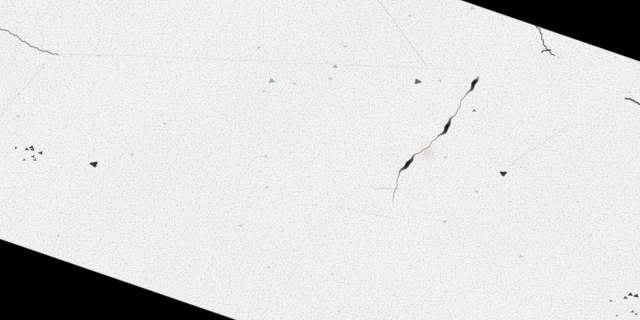
Reproduce this texture procedurally as a Shadertoy shader.

```glsl
// Draws a tilted strip of grainy white plaster with cracks, scratches and specks on black.

const float PI = 3.14159265;
const vec3 PLASTER_LIGHT = vec3(0.973, 0.983, 0.975);
const vec3 PLASTER_DARK = vec3(0.835, 0.830, 0.833);
const vec3 INK = vec3(0.10, 0.12, 0.12);
const vec3 OLIVE = vec3(0.46, 0.45, 0.39);
const vec3 TAN = vec3(0.78, 0.70, 0.62);
const vec3 TEAL = vec3(0.45, 0.58, 0.60);

vec2 hash2(vec2 p) {
    vec3 q = fract(p.xyx * vec3(0.1031, 0.1030, 0.0973));
    q += dot(q, q.yzx + 33.33);
    return fract((q.xx + q.yz) * q.zy);
}

// Distance to the nearest jittered cell point
float cellular(vec2 p) {
    vec2 cell = floor(p);
    float nearest = 4.0;
    for (int y = -1; y <= 1; y++)
    for (int x = -1; x <= 1; x++) {
        vec2 c = cell + vec2(x, y);
        vec2 d = c + hash2(c) - p;
        nearest = min(nearest, dot(d, d));
    }
    return sqrt(nearest);
}

// Slow blotches from layered sines, about -1 to 1
float blotches(vec2 p) {
    return 0.5 * sin(p.x * 5.1 + 2.0 * sin(p.y * 4.3))
         + 0.3 * sin(p.y * 13.0 + 2.0 * sin(p.x * 9.0))
         + 0.2 * sin(p.x * 31.0 - p.y * 27.0);
}

float along(vec2 p, vec2 a, vec2 b) {
    return dot(p - a, b - a) / dot(b - a, b - a);
}

// Coverage of a wavy line; bend holds three harmonics and a fine jitter
float crack(vec2 p, vec2 a, vec2 b, vec4 bend, float width, float px) {
    vec2 dir = normalize(b - a);
    float t = along(p, a, b);
    float offset = dot(p - a, vec2(-dir.y, dir.x));
    float curve = dot(bend.xyz, sin(PI * t * vec3(1, 2, 3)))
                + bend.w * (sin(41.0 * t) + 0.5 * sin(97.0 * t));
    float ends = smoothstep(0.0, 0.06, t) * (1.0 - smoothstep(0.94, 1.0, t));
    return ends * (1.0 - smoothstep(width - px, width + px, abs(offset - curve)));
}

// Coverage of a lumpy, flattened speck
float speck(vec2 p, vec2 centre, float radius, float px) {
    vec2 d = (p - centre) * vec2(0.85, 1.2);
    float lump = 1.0 + 0.25 * sin(3.0 * atan(d.y, d.x + 1e-5) + centre.x * 40.0);
    return 1.0 - smoothstep(radius - px, radius + px, length(d) / lump);
}

// Coverage of a loose group of small specks
float cluster(vec2 p, vec2 centre, vec2 spread, float seed, float px) {
    float cover = 0.0;
    for (int i = 0; i < 8; i++) {
        vec2 h = hash2(vec2(float(i) * 3.7 + 1.0, seed));
        float radius = mix(0.002, 0.006, h.x * h.y);
        cover = max(cover, speck(p, centre + (h - 0.5) * spread, radius, px) * mix(0.4, 1.0, h.y));
    }
    return cover;
}

// Faint specks, one in some cells of a coarse grid
float scattered(vec2 p, float px) {
    vec2 cell = floor(p * 9.0);
    vec2 h = hash2(cell + 71.0);
    vec2 centre = (cell + 0.2 + 0.6 * h) / 9.0;
    return step(0.8, hash2(cell + 19.0).x) * speck(p, centre, 0.002 + 0.003 * h.y, px);
}

vec3 plaster(vec2 p) {
    vec3 col = mix(PLASTER_LIGHT, PLASTER_DARK, 0.7 * cellular(p * 170.0));
    vec2 tint = hash2(floor(p * 256.0)) - 0.5;
    col += 0.012 * vec3(tint.x, 0.0, tint.y);
    return col + 0.004 * blotches(p) * vec3(1.0, 0.6, 0.1);
}

void mainImage(out vec4 fragColor, in vec2 fragCoord) {
    vec2 p = fragCoord / iResolution.y;
    float px = 1.0 / iResolution.y;
    vec3 col = plaster(p);

    // Hairline scratches and warm stains
    vec4 slight = vec4(0.004, 0.002, 0.001, 0.0006);
    float scratch = crack(p, vec2(1.16, 1.02), vec2(1.34, 0.785), slight, 0.0008, px) * 0.6;
    scratch += crack(p, vec2(1.58, 0.47), vec2(1.78, 0.61), slight, 0.0006, px) * 0.4;
    scratch += crack(p, vec2(0.0, 0.63), vec2(0.15, 0.81), slight, 0.0006, px) * 0.4;
    scratch += crack(p, vec2(0.15, 0.83), vec2(1.50, 0.78), slight, 0.0006, px) * 0.25;
    scratch += crack(p, vec2(1.02, 0.355), vec2(1.24, 0.315), slight, 0.0006, px) * 0.35;
    scratch += crack(p, vec2(0.89, 0.09), vec2(0.95, 0.21), slight, 0.0006, px) * 0.3;
    scratch += crack(p, vec2(1.17, 0.405), vec2(1.25, 0.41), slight, 0.001, px) * 0.6;
    scratch += 0.3 * exp(-dot(p - vec2(1.335, 0.525), p - vec2(1.335, 0.525)) * 2500.0);
    col = mix(col, TAN, min(scratch, 1.0));

    // Main crack, swelling into dark gaps
    vec2 foot = vec2(1.229, 0.357), head = vec2(1.505, 0.766);
    float gap = pow(0.5 + 0.5 * cos(19.0 * (along(p, foot, head) - 0.27)), 3.0);
    float split = crack(p, foot, head, vec4(0.0175, 0.018, 0.012, 0.003), 0.001 + 0.005 * gap, px);
    col = mix(col, mix(OLIVE, INK, gap), split * mix(0.75, 1.0, gap));

    // Small cracks near the borders
    vec4 crooked = vec4(-0.004, 0.006, 0.002, 0.0015);
    float small = crack(p, vec2(-0.02, 0.915), vec2(0.19, 0.826), crooked, 0.0015, px) * 0.75;
    small += crack(p, vec2(1.668, 0.925), vec2(1.735, 0.822), crooked, 0.0018, px) * 0.9;
    small += crack(p, vec2(1.692, 0.833), vec2(1.722, 0.845), slight, 0.0018, px);
    small += crack(p, vec2(1.95, 0.692), vec2(2.03, 0.66), slight, 0.0025, px);
    col = mix(col, OLIVE * 0.75, min(small, 1.0));

    // Specks, dark and faint
    col = mix(col, TEAL, 0.7 * speck(p, vec2(0.849, 0.747), 0.007, px));
    float faint = max(speck(p, vec2(1.047, 0.792), 0.005, px), 0.5 * scattered(p, px));
    col = mix(col, OLIVE, 0.6 * faint);
    float dark = max(speck(p, vec2(0.294, 0.487), 0.009, px), speck(p, vec2(1.573, 0.458), 0.008, px));
    dark = max(dark, 0.7 * speck(p, vec2(1.305, 0.745), 0.008, px));
    dark = max(dark, 0.6 * speck(p, vec2(1.482, 0.654), 0.004, px));
    dark = max(dark, cluster(p, vec2(0.08, 0.50), vec2(0.10, 0.10), 5.0, px));
    dark = max(dark, cluster(p, vec2(1.95, 0.03), vec2(0.11, 0.10), 12.0, px));
    col = mix(col, INK, 0.9 * dark);

    // Black corners beyond the tilted strip
    float across = dot(p, vec2(0.3244, 0.9459));
    float strip = smoothstep(-px, px, min(across - 0.2395, 1.413 - across));
    fragColor = vec4(col * strip, 1.0);
}
```
